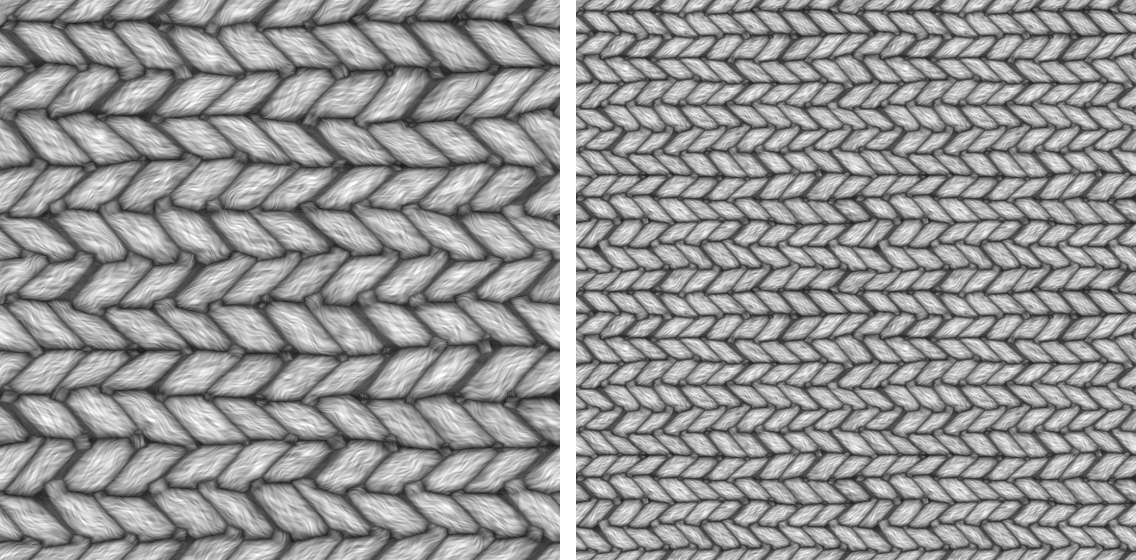
Left: one tile. Right: repeated 2 by 2.
Reproduce this pattern procedurally as a Shadertoy shader.

```glsl
// Chunky grey knit: rows of plump, slanted wool stitches in alternating directions
#define STITCHES 11.0     // stitches across
#define ROWS 12.0         // rows down, even so that directions alternate
#define HALF_LENGTH 1.15  // stitch half length, in row heights
#define HALF_WIDTH 0.37   // stitch half width, in row heights
#define SLANT 0.56        // stitch angle in radians
#define BEND 0.06         // S-curve of each stitch
#define JITTER 0.24       // irregularity between stitches
#define CREASE 10.5       // steepness of the shading beside creases
#define WOOL 0.83         // brightest wool tone
#define SHADOW 0.30       // tone inside creases
#define FIBRE 0.34        // contrast of the hairs
#define FIBRE_SCALE vec2(4.0, 27.0)

const float TAU = 6.2831853;

float hash(vec2 p) {
    vec3 q = fract(p.xyx * 0.1031);
    q += dot(q, q.yzx + 33.33);
    return fract((q.x + q.y) * q.z);
}

float noise(vec2 p) {
    vec2 i = floor(p), f = fract(p);
    f = f * f * (3.0 - 2.0 * f);
    return mix(mix(hash(i), hash(i + vec2(1, 0)), f.x),
               mix(hash(i + vec2(0, 1)), hash(i + vec2(1, 1)), f.x), f.y);
}

vec2 rotate(vec2 p, float angle) {
    float c = cos(angle), s = sin(angle);
    return vec2(c * p.x + s * p.y, c * p.y - s * p.x);
}

// Gentle sag of the rows, periodic on both axes
float sag(vec2 uv) {
    return 0.07 * sin(TAU * (uv.x + 2.0 * uv.y))
         + 0.05 * sin(TAU * (2.0 * uv.x - 3.0 * uv.y) + 1.3)
         + 0.03 * sin(TAU * (5.0 * uv.x + 4.0 * uv.y) + 4.0);
}

// Crossing hairs that mostly follow the stitch
float hairs(vec2 p, vec2 seed) {
    float sway = 0.5 * (noise(p * 2.5 + seed) - 0.5);
    float sum = 0.0;
    for (float i = 0.0; i < 3.0; i++) {
        vec2 q = rotate(p, (i - 1.0) * 0.32 + sway);
        sum += noise(q * FIBRE_SCALE + seed + i * 37.0) - 0.5;
    }
    return sum * 0.6;
}

void mainImage(out vec4 fragColor, in vec2 fragCoord) {
    vec2 uv = fragCoord / iResolution.xy;
    vec2 grid = uv * vec2(STITCHES, ROWS) + vec2(0.0, 0.5 + sag(uv));
    float row = floor(grid.y);

    // Highest and second highest stitch at this point
    float top = -1.0, below = -1.0;
    vec2 local = vec2(0.0), topId = vec2(0.0);
    for (float j = -1.0; j <= 1.0; j++) {
        float rowId = mod(row + j, ROWS);
        float lean = mod(rowId, 2.0) < 0.5 ? 1.0 : -1.0;
        float x = grid.x + hash(vec2(rowId, 7.0));
        for (float i = -1.0; i <= 1.0; i++) {
            float column = floor(x) + i;
            vec2 id = vec2(mod(column, STITCHES), rowId);
            vec2 rnd = vec2(hash(id + 3.7), hash(id + 51.3)) - 0.5;
            vec2 centre = vec2(column, row + j) + 0.5 + rnd * vec2(JITTER, 0.1);
            vec2 p = vec2(x, grid.y) - centre;
            p *= vec2(ROWS / STITCHES, lean);
            p = rotate(p, SLANT + rnd.y * JITTER * 0.5);
            float along = p.x / HALF_LENGTH;
            float bend = BEND * sin(0.5 * TAU * clamp(along, -1.0, 1.0));
            float width = HALF_WIDTH * (1.0 + rnd.x * JITTER);
            float height = width * (1.0 - pow(abs(along), 2.5)) - abs(p.y - bend);
            if (height > top) {
                below = top;
                top = height;
                local = p;
                topId = id;
            } else {
                below = max(below, height);
            }
        }
    }

    // Rounded shading that sinks into the creases, deepest between rows
    float edge = max(min(top + 0.02, 0.5 * (top - below)), 0.0);
    float light = 1.0 - exp(-CREASE * edge);
    float rowEdge = smoothstep(0.28, 0.52, abs(fract(grid.y) - 0.5));
    float tone = mix(SHADOW * (1.0 - 0.35 * rowEdge), WOOL, light);
    tone *= 1.0 - 0.16 * rowEdge;

    // Hairs, smudged streaks and a slight tone change per stitch
    vec2 seed = topId * 17.0 + 40.0;
    tone += FIBRE * hairs(local, seed) * (0.3 + 0.7 * light);
    float streak = noise(rotate(local, -0.35) * vec2(2.0, 7.0) + seed);
    tone -= 0.13 * smoothstep(0.55, 0.95, streak) * light;
    tone += 0.05 * (hash(topId + 91.0) - 0.5);

    fragColor = vec4(vec3(clamp(tone, 0.0, 1.0)), 1.0);
}
```
